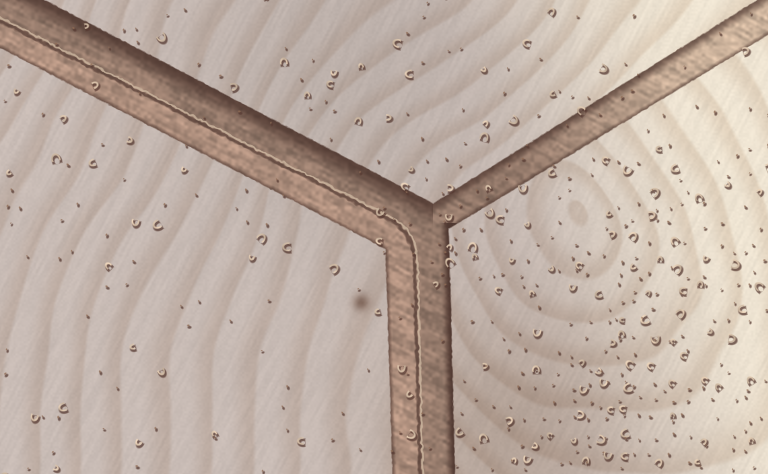
Reproduce this texture procedurally as a WebGL 1 fragment shader.

```glsl
precision highp float;
// Three pale plywood panels split by a Y-shaped routed groove, strewn with wood shavings.
uniform vec2 u_resolution;
#define TOP_TIP vec2(0.914, 0.571)
#define LEFT_TIP vec2(0.813, 0.475)
#define RIGHT_TIP vec2(0.947, 0.517)
#define RIDGE_TIP vec2(0.878, 0.513)
#define WOOD vec3(0.785, 0.735, 0.710)
#define SUNLIT vec3(0.935, 0.895, 0.825)
#define GROOVE vec3(0.640, 0.525, 0.460)
#define SHADOW vec3(0.270, 0.180, 0.155)
#define CURL vec3(0.880, 0.790, 0.690)
#define GRAIN_DEPTH 0.085

float hash(vec2 p) { return fract(sin(dot(p, vec2(127.1, 311.7))) * 43758.5453); }

float noise(vec2 p) {
  vec2 i = floor(p), f = fract(p);
  f = f * f * (3.0 - 2.0 * f);
  return mix(mix(hash(i), hash(i + vec2(1.0, 0.0)), f.x),
             mix(hash(i + vec2(0.0, 1.0)), hash(i + 1.0), f.x), f.y);
}

// Signed distance to the line a-b, positive on its left
float side(vec2 p, vec2 a, vec2 b) {
  vec2 d = normalize(b - a);
  return d.x * (p.y - a.y) - d.y * (p.x - a.x);
}

float smoothMin(float a, float b, float k) {
  float h = max(k - abs(a - b), 0.0) / k;
  return min(a, b) - h * h * k * 0.25;
}

float blob(vec2 p, vec2 c, float r) { vec2 d = (p - c) / r; return exp(-dot(d, d)); }

vec2 turn(vec2 p, float a) { return vec2(cos(a) * p.x + sin(a) * p.y, cos(a) * p.y - sin(a) * p.x); }

// Soft growth rings, each fading in and ending sharply
float rings(float g) {
  float f = fract(g);
  return smoothstep(0.3, 0.88, f) * (1.0 - smoothstep(0.88, 1.0, f));
}

// Likelihood of shavings: rich at lower right, with a few clusters
float litter(vec2 p) {
  float d = 0.10 + 0.30 * smoothstep(0.85, 1.1, p.x) * (1.0 - smoothstep(0.5, 0.95, p.y));
  d += 0.6 * blob(p, vec2(1.27, 0.14), 0.15) + 0.5 * blob(p, vec2(1.30, 0.37), 0.06);
  d += 0.7 * blob(p, vec2(0.69, 0.82), 0.06) + 0.6 * blob(p, vec2(1.13, 0.84), 0.05);
  return d + 0.6 * blob(p, vec2(0.92, 0.54), 0.11);
}

// Distance to a crumb (curl 0) or a bent shaving (curl 1)
float shaving(vec2 q, float r, float curl) {
  q.y *= 1.35;
  float arc = max(abs(length(q) - r) - 0.0022, -q.x - r * 0.3);
  return mix(length(q) - r * 0.8, arc, curl);
}

// x: lit shavings, y: their shadows
vec2 scatter(vec2 p, float cell, float curl, float aa) {
  vec2 base = floor(p / cell), result = vec2(0.0);
  for (int j = -1; j <= 1; j++) {
    for (int i = -1; i <= 1; i++) {
      vec2 id = base + vec2(float(i), float(j));
      vec2 c = (id + 0.15 + 0.7 * vec2(hash(id + 3.1), hash(id + 7.7))) * cell;
      float present = step(hash(id + 19.3 + curl), litter(c));
      float r = mix(0.0025, 0.0085, curl) * (0.6 + 0.7 * hash(id + 5.9));
      float a = 6.283 * hash(id + 11.2);
      float lit = shaving(turn(p - c, a), r, curl);
      float dark = shaving(turn(p - c + vec2(-0.0025, 0.004), a), r, curl);
      result = max(result, present * (1.0 - smoothstep(vec2(-aa, -0.001), vec2(aa, 0.004), vec2(lit, dark))));
    }
  }
  return result;
}

void main() {
  vec2 p = gl_FragCoord.xy / u_resolution.y;
  float aa = 1.0 / u_resolution.y;
  // Panel distances, positive inside, with slightly frayed edges
  vec2 e = p + 0.002 * (vec2(noise(p * 170.0), noise(p * 170.0 + 40.0)) - 0.5);
  float topL = side(e, vec2(0.095, 1.0), TOP_TIP), topR = side(e, TOP_TIP, vec2(1.597, 1.0));
  float top = min(topL, topR);
  float left = min(side(e, LEFT_TIP, vec2(0.0, 0.899)), side(e, vec2(0.828, 0.0), LEFT_TIP));
  float rightSide = side(e, RIGHT_TIP, vec2(0.960, 0.0));
  float right = min(side(e, vec2(1.613, 0.922), RIGHT_TIP), rightSide);
  float panel = max(top, max(left, right));
  float ridge = smoothMin(side(e, RIDGE_TIP, vec2(0.0, 0.962)), side(e, vec2(0.891, 0.0), RIDGE_TIP), 0.055);
  // Growth rings, drawn differently on each panel
  float warp = noise(p * 3.0) * 0.13 + noise(p * 8.0) * 0.025;
  float g = (length(turn(p - vec2(1.22, 0.56), 0.5) * vec2(1.0, 0.65)) + warp) * 15.0;
  if (left > 0.0) g = (p.x - 0.12 * p.y - 0.32 * p.y * p.y + warp) * 10.0;
  if (top > 0.0) g = (0.8 * p.x - 0.5 * p.y + warp + 0.12 * blob(p, TOP_TIP, 0.25)) * 12.0;
  // Plywood in warm light from the right, with fibres and a knot
  vec3 wood = mix(WOOD, SUNLIT, smoothstep(-0.15, 0.42, p.x - 1.33 + 0.30 * p.y));
  wood *= 1.0 - vec3(0.10, 0.13, 0.16) * blob(p, vec2(1.08, 0.10), 0.26);
  wood *= 1.0 - 0.06 * blob(p, vec2(0.72, 0.85), 0.38);
  wood *= 1.0 - GRAIN_DEPTH * vec3(0.7, 1.0, 1.25) * rings(g);
  wood *= 0.965 + 0.045 * noise(turn(p, 1.1) * vec2(14.0, 170.0)) + 0.03 * noise(p * 230.0);
  wood *= 1.0 - vec3(0.30, 0.38, 0.42) * blob(p, vec2(0.762, 0.362), 0.017);
  // Groove floor: rough fibres, a lower strip, and cast shadows
  float rough = noise(turn(p, -0.48) * vec2(25.0, 150.0)) + noise(p * 130.0) - 1.0;
  vec3 bed = GROOVE * mix(0.91, 1.06, smoothstep(-0.004, 0.004, ridge));
  bed = mix(bed, vec3(0.80, 0.70, 0.61), smoothstep(1.05, 1.55, p.x)) * (1.0 + 0.2 * rough);
  float shade = 0.75 * smoothstep(-0.050, 0.0, topL) * step(p.x, 0.914);
  shade = max(shade, 0.65 * smoothstep(-0.025, 0.0, topR) * step(0.914, p.x));
  shade = max(shade, 0.85 * smoothstep(-0.022, 0.0, rightSide) * step(p.y, 0.53));
  bed = mix(bed, SHADOW, max(shade, 0.55 * smoothstep(-0.010, 0.0, max(left, right))));
  // Frayed ridge with its dark underside
  float fray = ridge + 0.004 * (noise(p * 120.0) - 0.5);
  bed = mix(bed, SHADOW, 0.65 - 0.65 * smoothstep(0.001, 0.006, abs(fray - 0.005)));
  bed = mix(bed, CURL * 0.92, 0.75 - 0.75 * smoothstep(0.0005, 0.0035, abs(fray + 0.001)));
  vec3 col = mix(bed, wood, smoothstep(-aa, aa, panel));
  // Curled shavings and crumbs over everything
  vec2 curls = scatter(p, 0.052, 1.0, aa), crumbs = scatter(p + 0.0, 0.034, 0.0, aa);
  col = mix(col, SHADOW * 1.25, 0.75 * max(curls.y, crumbs.y));
  col = mix(col, CURL * (0.85 + 0.25 * noise(p * 90.0)), 0.9 * curls.x);
  gl_FragColor = vec4(mix(col, vec3(0.56, 0.42, 0.33), 0.8 * crumbs.x), 1.0);
}
```
